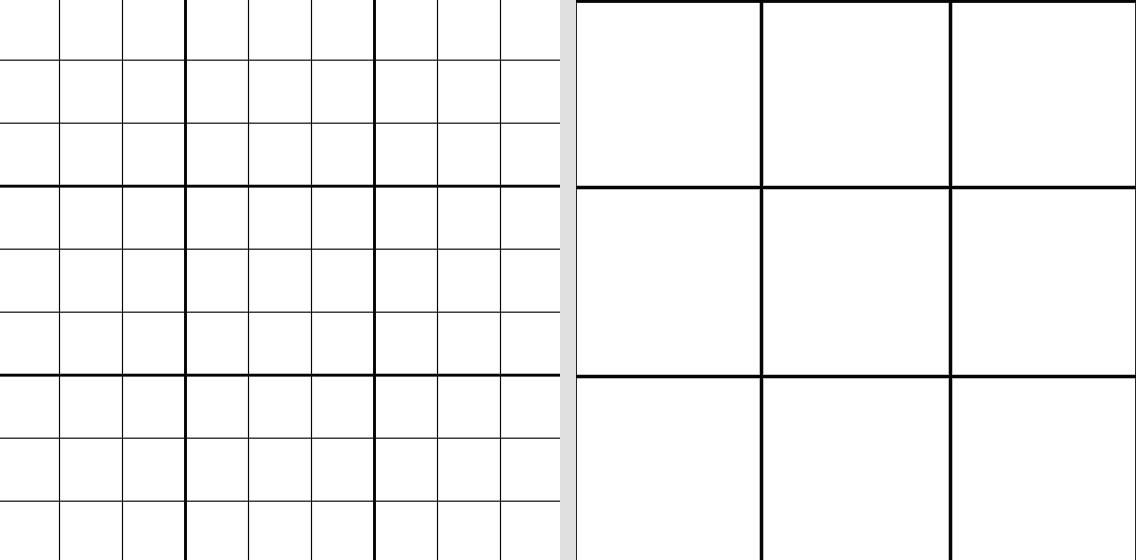
Left: the whole. Right: its middle third, enlarged.
Write a Shadertoy shader that draws this pattern.

```glsl
const vec3 PAPER = vec3(1.0);
const vec3 INK = vec3(0.015, 0.014, 0.025);

const vec2 GRID_CENTER = vec2(0.5, 0.4988);
const float CELLS = 9.0;
const float CELLS_PER_BLOCK = 3.0;
const float CELL_SIZE = 0.1125;
const float THIN_WIDTH = 0.0021;
const float THICK_WIDTH = 0.0052;

// Fraction of a pixel covered by a line, exact even for subpixel widths
vec2 lineCoverage(vec2 dist, float width, float pixel) {
    vec2 upper = min(dist + 0.5 * pixel, vec2(0.5 * width));
    vec2 lower = max(dist - 0.5 * pixel, vec2(-0.5 * width));
    return clamp((upper - lower) / pixel, 0.0, 1.0);
}

// Evenly spaced horizontal and vertical rules
float ruledGrid(vec2 p, float spacing, float width, float pixel) {
    vec2 dist = abs(fract(p / spacing + 0.5) - 0.5) * spacing;
    vec2 coverage = lineCoverage(dist, width, pixel);
    return max(coverage.x, coverage.y);
}

void mainImage(out vec4 fragColor, in vec2 fragCoord) {
    float pixel = 1.0 / min(iResolution.x, iResolution.y);
    vec2 uv = (fragCoord - 0.5 * iResolution.xy) * pixel + 0.5;

    // Measure from the corner of the first cell
    vec2 p = uv - GRID_CENTER + 0.5 * CELLS * CELL_SIZE;

    // Thin cell rules beneath thick block rules
    float cellLines = ruledGrid(p, CELL_SIZE, THIN_WIDTH, pixel);
    float blockLines = ruledGrid(p, CELL_SIZE * CELLS_PER_BLOCK, THICK_WIDTH, pixel);

    vec3 color = mix(PAPER, INK, max(cellLines, blockLines));
    fragColor = vec4(color, 1.0);
}
```
